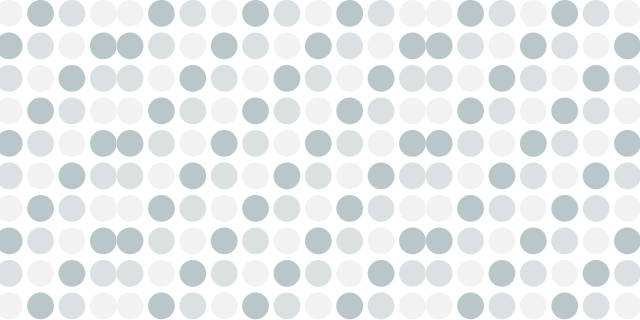
Reproduce this pattern procedurally as a WebGL 2 fragment shader.

```glsl
#version 300 es
precision highp float;
// Rows of flat dots in three cool greys, stepping diagonally, in tiles ten dots wide.

// Lengths are fractions of the canvas height.
#define TILE_WIDTH 0.9661
#define TILE_LEFT 0.3646
#define TILE_COLUMNS 10.0
#define ROW_STEP 0.10156
#define DOT_RADIUS 0.0418
#define BACKGROUND vec3(1.0)
#define DARK_GREY vec3(0.727, 0.780, 0.796)
#define MID_GREY vec3(0.860, 0.884, 0.890)
#define PALE_GREY vec3(0.950)

uniform vec2 u_resolution;
out vec4 fragColor;

// The three tones cycle along columns and rows.
vec3 dotColor(vec2 cell) {
    float tone = mod(cell.x + cell.y + 2.0, 3.0);
    return tone < 0.5 ? DARK_GREY : tone < 1.5 ? MID_GREY : PALE_GREY;
}

void main() {
    float pixel = 1.0 / u_resolution.y;
    vec2 p = gl_FragCoord.xy * pixel;

    // Position within a tile, with rows counted from the top edge.
    vec2 local = vec2(mod(p.x - TILE_LEFT, TILE_WIDTH), 1.0 - p.y);

    // Outer dots touch the tile sides, so neighbouring tiles meet dot to dot.
    float columnStep = (TILE_WIDTH - 2.0 * DOT_RADIUS) / (TILE_COLUMNS - 1.0);
    vec2 spacing = vec2(columnStep, ROW_STEP);
    vec2 cell = floor((local - DOT_RADIUS) / spacing + 0.5);
    cell.x = clamp(cell.x, 0.0, TILE_COLUMNS - 1.0);

    // Smooth-edged disc.
    float dist = length(local - DOT_RADIUS - cell * spacing) - DOT_RADIUS;
    float coverage = clamp(0.5 - dist / pixel, 0.0, 1.0);
    fragColor = vec4(mix(BACKGROUND, dotColor(cell), coverage), 1.0);
}
```
